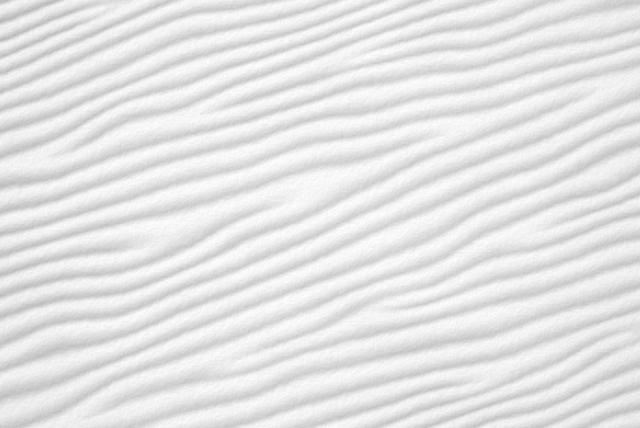
Give the GLSL for this texture, as a Shadertoy shader.

```glsl
// Wind-blown ripples in fine white sand, slanting up to the right, with forks where crests split.

float hash(vec2 p) {
    vec3 q = fract(vec3(p.xyx) * 0.1031);
    q += dot(q, q.yzx + 33.33);
    return fract((q.x + q.y) * q.z);
}

float noise(vec2 p) {
    vec2 cell = floor(p), f = fract(p);
    f = f * f * (3.0 - 2.0 * f);
    float low = mix(hash(cell), hash(cell + vec2(1, 0)), f.x);
    float high = mix(hash(cell + vec2(0, 1)), hash(cell + vec2(1, 1)), f.x);
    return mix(low, high, f.y);
}

// Ripple count in x, ripple strength in y
vec2 ripples(vec2 p) {
    float across = p.y - 0.33 * p.x;
    float upper = max(across - 0.4, 0.0);
    float phase = 17.5 * across + 6.0 * upper * upper;

    // Slow meander, stretched along the crests
    phase += 1.1 * (noise(vec2(p.x * 2.6, across * 4.0) + 7.0) - 0.5);
    phase += 0.45 * (noise(vec2(p.x * 7.0, across * 11.0) + 31.0) - 0.5);

    // Forks: each one adds or removes a crest on one side
    float strength = 1.0;
    for (int i = 0; i < 14; i++) {
        float k = float(i);
        vec2 fork = vec2(1.5 * fract(k * 0.618 + 0.13), (k + hash(vec2(k, 5.0))) / 14.0);
        vec2 d = p - fork;
        d.y -= 0.33 * d.x;
        d.y *= 3.0;
        float turn = mod(k, 2.0) < 0.5 ? 1.0 : -1.0;
        phase += turn * atan(d.y, d.x) / 6.2831853;
        strength *= mix(0.3, 1.0, smoothstep(0.0, 0.11, length(d)));
    }
    return vec2(phase, strength);
}

// Fine relief of the grains, lit from the upper left
float grain(vec2 p) {
    vec2 light = vec2(-0.002, 0.003);
    float fine = noise(p * 230.0) - noise((p + light) * 230.0);
    float coarse = noise(p * 95.0 + 17.0) - noise((p + light) * 95.0 + 17.0);
    return 0.035 * fine + 0.035 * coarse;
}

void mainImage(out vec4 fragColor, in vec2 fragCoord) {
    vec2 p = fragCoord / iResolution.y;
    vec2 ripple = ripples(p);

    // Soft dark trough, gentle slope above it and a steeper one below
    float w = fract(ripple.x + 0.05 * (noise(p * 60.0) - 0.5));
    float lit = smoothstep(0.0, 0.6, w) * (1.0 - smoothstep(0.7, 1.0, w));
    lit = pow(lit, 0.75);

    // Contrast varies in patches and is strongest at the upper left
    float contrast = 0.135 + 0.05 * noise(p * vec2(3.0, 5.0) + 50.0);
    contrast += 0.03 * smoothstep(0.9, 0.0, length(p - vec2(0.0, 0.9)));
    float shade = 0.963 - contrast * ripple.y * (1.0 - lit);

    // Broad light falling off toward the edges
    vec2 fromCentre = p - vec2(0.72, 0.6);
    shade += 0.012 - 0.055 * dot(fromCentre, fromCentre);
    shade += 0.018 * (noise(p * vec2(9.0, 16.0) + 80.0) - 0.5);

    shade += grain(p);
    fragColor = vec4(vec3(clamp(shade, 0.0, 0.985)), 1.0);
}
```
